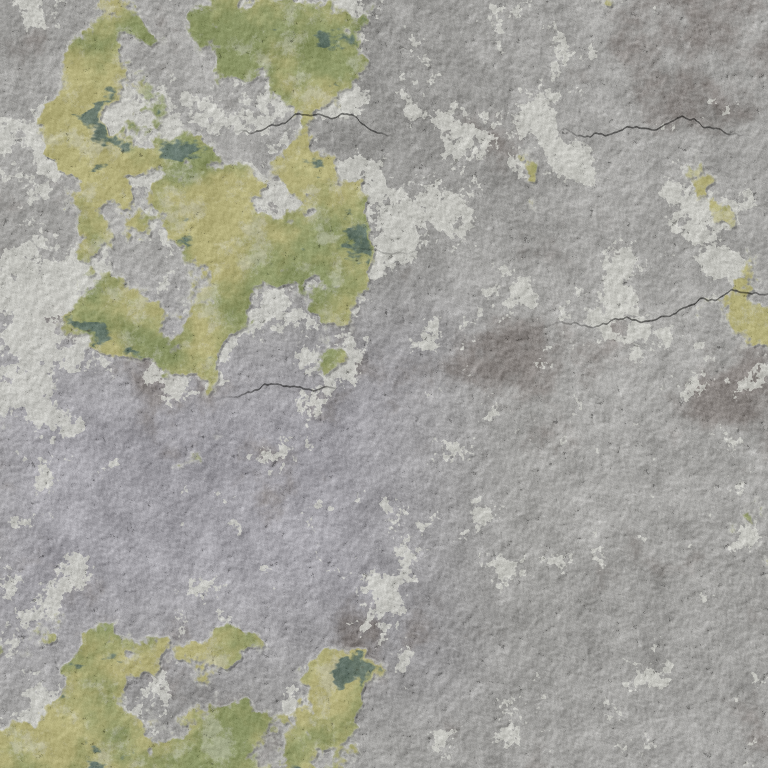
This texture is drawn by a WebGL 1 fragment shader. Its source:

```glsl
precision highp float;
uniform vec2 u_resolution;

#define PAINT_SCALE 7.0
#define PAINT_BIAS -0.66
#define PLASTER_SCALE 9.0
#define PLASTER_BIAS -0.40
#define GRAIN_SCALE 85.0
#define GRAIN_RELIEF 0.10
#define MOTTLE 0.085
#define TEAL_LEVEL 0.27
#define CRACK_WIDTH 0.0011
#define EDGE_SOFTNESS 0.045

const vec3 CONCRETE = vec3(0.625, 0.622, 0.612);
const vec3 COOL_GREY = vec3(0.635, 0.63, 0.65);
const vec3 STAIN = vec3(0.49, 0.465, 0.45);
const vec3 PLASTER = vec3(0.79, 0.79, 0.765);
const vec3 OCHRE = vec3(0.69, 0.67, 0.46);
const vec3 MOSS = vec3(0.52, 0.56, 0.37);
const vec3 TEAL = vec3(0.35, 0.42, 0.40);
const vec3 UMBER = vec3(0.27, 0.25, 0.19);

vec2 hashGradient(vec2 cell) {
  vec3 q = fract(cell.xyx * vec3(0.1031, 0.1030, 0.0973));
  q += dot(q, q.yzx + 33.33);
  return fract((q.xx + q.yz) * q.zy) * 2.0 - 1.0;
}

float gradientNoise(vec2 p) {
  vec2 i = floor(p), f = fract(p);
  vec2 w = f * f * f * (f * (f * 6.0 - 15.0) + 10.0);
  vec2 e = vec2(1.0, 0.0);
  float a = dot(hashGradient(i), f);
  float b = dot(hashGradient(i + e.xy), f - e.xy);
  float c = dot(hashGradient(i + e.yx), f - e.yx);
  float d = dot(hashGradient(i + e.xx), f - e.xx);
  return mix(mix(a, b, w.x), mix(c, d, w.x), w.y);
}

float fbm(vec2 p, float gain) {
  float sum = 0.0, amp = 1.0;
  for (int i = 0; i < 6; i++) {
    sum += amp * gradientNoise(p);
    p = mat2(1.6, 1.2, -1.2, 1.6) * p + 17.3;
    amp *= gain;
  }
  return sum;
}

float softBox(vec2 p, vec2 center, vec2 halfSize, float blur) {
  vec2 d = abs(p - center) - halfSize;
  float dist = length(max(d, 0.0)) + min(max(d.x, d.y), 0.0);
  return 1.0 - smoothstep(-blur, blur, dist);
}

float cover(float field) {
  return smoothstep(-EDGE_SOFTNESS, EDGE_SOFTNESS, field);
}

// Paint survives in a few regions and as stray flakes elsewhere
float paintField(vec2 p) {
  float region = softBox(p, vec2(0.28, 0.77), vec2(0.21, 0.26), 0.05);
  region = max(region, 1.15 * softBox(p, vec2(0.20, 0.06), vec2(0.28, 0.14), 0.07));
  region = max(region, 0.62 * softBox(p, vec2(0.91, 0.68), vec2(0.12, 0.16), 0.07));
  return fbm(p * PAINT_SCALE + 4.7, 0.58) + 0.68 * region + PAINT_BIAS;
}

float plasterField(vec2 p) {
  float region = softBox(p, vec2(0.26, 0.77), vec2(0.27, 0.26), 0.09);
  region = max(region, softBox(p, vec2(0.88, 0.65), vec2(0.11, 0.13), 0.08));
  region = max(region, 0.8 * softBox(p, vec2(0.50, 0.27), vec2(0.02, 0.12), 0.05));
  region = max(region, 0.6 * softBox(p, vec2(0.10, 0.15), vec2(0.16, 0.14), 0.08));
  return fbm(p * PLASTER_SCALE + 31.0, 0.72) + 0.42 * region + PLASTER_BIAS
       + 0.35 * gradientNoise(p * 2.5 + 8.0);
}

float cracks(vec2 p) {
  float line = 0.0;
  for (int i = 0; i < 3; i++) {
    float k = float(i);
    float height = 0.50 + 0.17 * k + (0.22 - 0.11 * k) * (p.x - 0.4);
    float wander = 0.05 * fbm(vec2(p.x * 5.0, k * 9.1), 0.55);
    float present = smoothstep(0.0, 0.15, gradientNoise(vec2(p.x * 4.0 + k * 5.3, k + 0.5)));
    float dist = abs(p.y - height - wander);
    line = max(line, present * (1.0 - smoothstep(0.3 * CRACK_WIDTH, 1.8 * CRACK_WIDTH, dist)));
  }
  return line;
}

void main() {
  vec2 p = gl_FragCoord.xy / u_resolution;
  vec2 lightStep = vec2(-0.0025, 0.003);

  // Bare concrete: clouds, stains and fine mottling
  float clouds = fbm(p * 3.0 + 12.0, 0.6);
  float mottle = fbm(p * 24.0 + 3.0, 0.75);
  float lowerLeft = softBox(p, vec2(0.25, 0.35), vec2(0.30, 0.20), 0.15);
  vec3 color = mix(CONCRETE, COOL_GREY, lowerLeft);
  color = mix(color, STAIN, 0.75 * smoothstep(0.12, 0.65, fbm(p * 5.0 + 51.0, 0.65)));
  color += 0.09 * clouds + MOTTLE * mottle;

  // Ragged chalky plaster
  float plaster = cover(plasterField(p));
  color = mix(color, PLASTER + 0.05 * mottle, 0.85 * plaster);

  // Peeling paint with a pale rim and a shadow on its lower edge
  float field = paintField(p);
  float paint = cover(field);
  float shadow = cover(paintField(p + lightStep)) * (1.0 - paint);
  color = mix(color, PLASTER, 0.55 * cover(field + 0.07));
  color *= 1.0 - 0.28 * shadow;
  float hue = fbm(p * 6.0 + 77.0, 0.6);
  vec3 coat = mix(OCHRE, MOSS, smoothstep(-0.25, 0.35, hue));
  coat = mix(coat, PLASTER, 0.4 * smoothstep(0.0, 0.5, fbm(p * 20.0 + 6.0, 0.7)));
  color = mix(color, coat + 0.06 * mottle, 0.93 * paint);

  // Older teal layers and umber rot inside the paint
  float rot = fbm(p * vec2(5.0, 9.0) + 23.0, 0.58);
  float deep = cover(field - 0.06);
  color = mix(color, TEAL + 0.08 * mottle, 0.85 * deep * cover(rot - TEAL_LEVEL));
  color = mix(color, UMBER + 0.06 * mottle, 0.9 * deep * cover(rot - TEAL_LEVEL - 0.25));

  // Cracks, then rough surface lit from the upper left
  color *= 1.0 - 0.45 * cracks(p);
  float grain = fbm(p * GRAIN_SCALE, 0.7);
  float litGrain = fbm((p + lightStep) * GRAIN_SCALE, 0.7);
  color += GRAIN_RELIEF * (grain - litGrain) * mix(1.0, 0.7, paint);
  color *= 1.0 - 0.25 * smoothstep(0.45, 0.9, -grain);

  gl_FragColor = vec4(clamp(color, 0.0, 1.0), 1.0);
}
```
